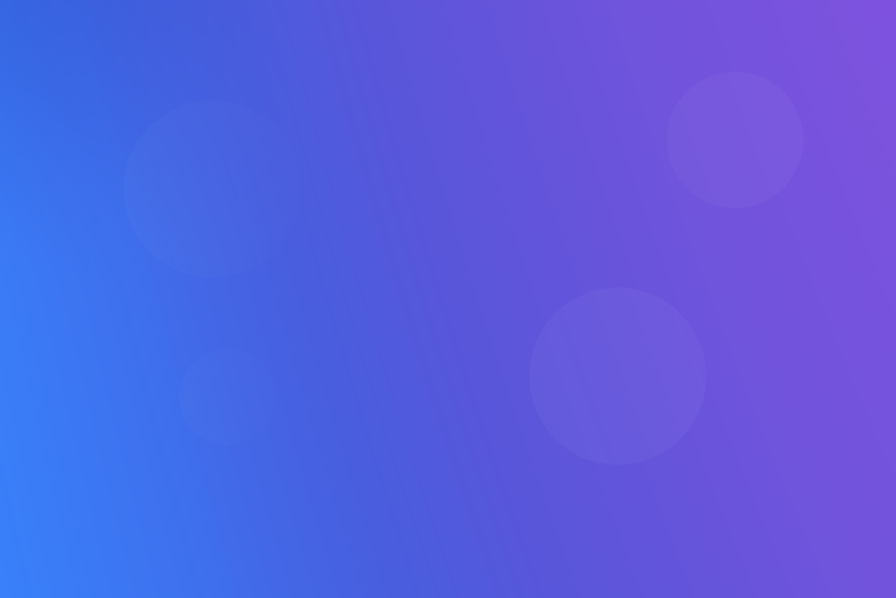
Reproduce this background procedurally as a Shadertoy shader.

```glsl
// A smooth blue to violet backdrop with four faint translucent discs.
// A leaning axis blends the colour stops, a soft shade cools the upper left
// corner, and each disc is a signed distance filled with a thin veil of white.

// Colour along the leaning axis: azure, royal blue, indigo, violet.
vec3 backdrop(float t) {
    vec3 c = mix(vec3(0.22, 0.51, 0.985), vec3(0.25, 0.425, 0.92),
                 smoothstep(-0.14, 0.24, t));
    c = mix(c, vec3(0.285, 0.365, 0.87), clamp((t - 0.16) / 0.19, 0.0, 1.0));
    c = mix(c, vec3(0.345, 0.337, 0.855), clamp((t - 0.35) / 0.15, 0.0, 1.0));
    c = mix(c, vec3(0.435, 0.328, 0.862), clamp((t - 0.50) / 0.30, 0.0, 1.0));
    return mix(c, vec3(0.495, 0.323, 0.87), clamp((t - 0.80) / 0.34, 0.0, 1.0));
}

void mainImage(out vec4 fragColor, in vec2 fragCoord) {
    vec2 uv = fragCoord / iResolution.xy;
    vec2 p = fragCoord / iResolution.y;
    float pixel = 1.0 / iResolution.y;

    // Main gradient; its lean grows towards the right.
    vec3 color = backdrop(uv.x + 0.14 * (1.0 + uv.x) * (uv.y - 0.5));

    // Darker upper left corner.
    float corner = smoothstep(0.5, 1.05, uv.y) * (1.0 - smoothstep(0.0, 0.34, uv.x));
    color -= corner * vec3(0.025, 0.06, 0.06);

    // Discs: centre, radius and opacity.
    vec4 discs[4] = vec4[4](
        vec4(0.355, 0.684, 0.148, 0.022),
        vec4(1.229, 0.766, 0.114, 0.034),
        vec4(1.033, 0.371, 0.148, 0.032),
        vec4(0.381, 0.336, 0.081, 0.016));
    for (int i = 0; i < 4; i++) {
        vec4 disc = discs[i];
        vec2 offset = p - disc.xy;
        float fill = 1.0 - smoothstep(-pixel, pixel, length(offset) - disc.z);
        // The bluer discs on the left fade towards their right side.
        float fade = disc.x < 0.75 ? 0.75 - 0.4 * offset.x / disc.z : 1.0;
        color = mix(color, vec3(1.0), disc.w * fade * fill);
    }

    fragColor = vec4(color, 1.0);
}
```
